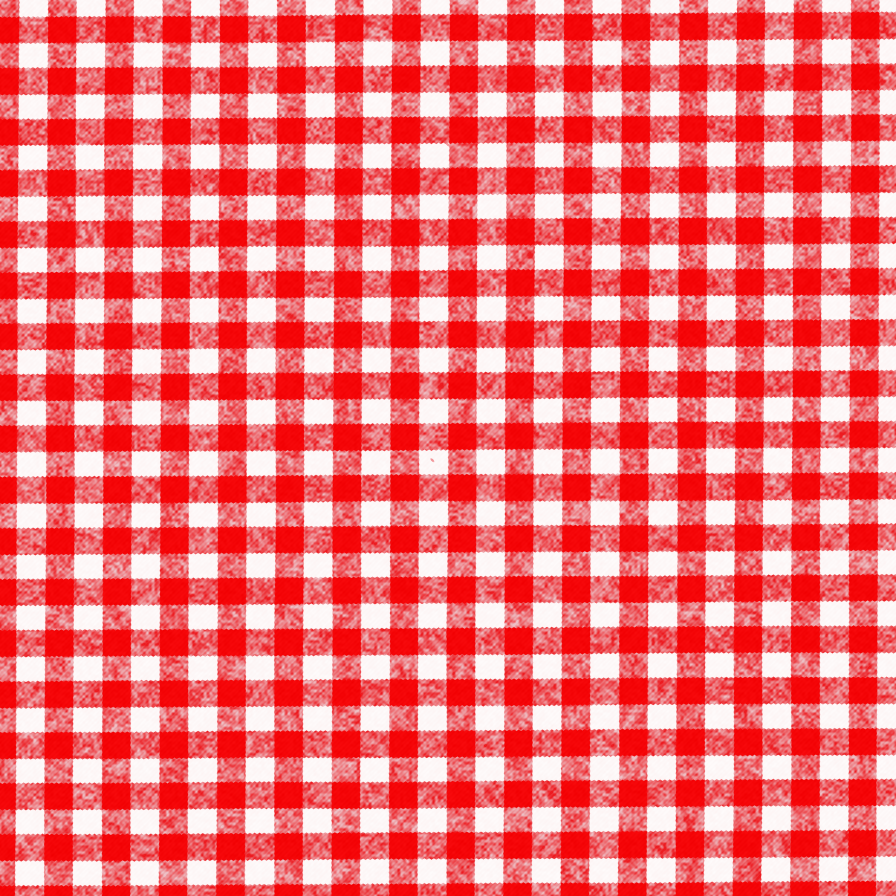
This texture is drawn by a WebGL 1 fragment shader. Its source:

```glsl
precision highp float;
// Red and white gingham cloth with grainy half-tone bands and fine twill threads.
uniform vec2 u_resolution;

const vec2 REPEATS = vec2(15.61, 17.53);     // checks across and down
const vec2 BAND_WIDTH = vec2(0.495, 0.52);   // dyed share of each repeat
const vec2 BAND_START = vec2(0.0534, 0.0189);
const vec2 SKEW = vec2(0.004, 0.005);        // slight lean of the cloth
const float THREADS = 190.0;

const vec3 WHITE = vec3(0.995, 0.98, 0.98);
const vec3 RED = vec3(0.96, 0.02, 0.03);
const vec3 PALE_PINK = vec3(0.93, 0.68, 0.70);
const vec3 DEEP_PINK = vec3(0.93, 0.20, 0.22);
const vec3 FLECK = vec3(0.94, 0.50, 0.52);

float hash(vec2 p) {
  return fract(sin(dot(p, vec2(12.9898, 78.233))) * 43758.5453);
}

float valueNoise(vec2 p) {
  vec2 i = floor(p);
  vec2 f = fract(p);
  f = f * f * (3.0 - 2.0 * f);
  float low = mix(hash(i), hash(i + vec2(1.0, 0.0)), f.x);
  float high = mix(hash(i + vec2(0.0, 1.0)), hash(i + vec2(1.0, 1.0)), f.x);
  return mix(low, high, f.y);
}

// Triangle wave from -1 to 1
float triangle(float t) {
  return 4.0 * abs(fract(t) - 0.5) - 1.0;
}

// Coverage of a repeating band that starts at every whole number
float band(float t, float width, float soft) {
  float fromCentre = abs(fract(t - 0.5 * width + 0.5) - 0.5);
  return 1.0 - smoothstep(-soft, soft, fromCentre - 0.5 * width);
}

// Sparse short slubs, at most one in each cell
float flecks(vec2 p, float cells, float soft) {
  vec2 cell = floor(p * cells);
  vec2 centre = (cell + 0.2 + 0.6 * vec2(hash(cell + 3.1), hash(cell + 7.7))) / cells;
  vec2 d = p - centre;
  float slub = length(vec2(d.x - d.y, 0.5 * (d.x + d.y)));
  float present = step(0.94, hash(cell + 19.3));
  return present * (1.0 - smoothstep(0.0018 - soft, 0.0018 + soft, slub));
}

void main() {
  vec2 p = gl_FragCoord.xy / u_resolution;
  p.y = 1.0 - p.y;
  float pixel = 1.0 / min(u_resolution.x, u_resolution.y);
  float soft = max(0.7 * pixel, 0.0009);

  // Band edges: skewed, gently wavering and stepped by the threads
  vec2 cloth = p + SKEW * p.yx - BAND_START;
  vec2 waver = vec2(valueNoise(p * vec2(16.0, 7.0)),
                    valueNoise(p * vec2(7.0, 18.0) + 40.0)) - 0.5;
  vec2 teeth = vec2(triangle(p.y * THREADS), triangle(p.x * THREADS));
  vec2 t = (cloth + 0.0012 * waver + vec2(0.0003, 0.0007) * teeth) * REPEATS;
  float warp = band(t.x, BAND_WIDTH.x, soft * REPEATS.x);
  float weft = band(t.y, BAND_WIDTH.y, soft * REPEATS.y);

  // Half-tone grain: fine and coarse mottling over a diagonal twill
  float fine = valueNoise(p * 310.0) - 0.5;
  float coarse = valueNoise(p * 130.0 + 17.0) - 0.5;
  float twill = triangle((p.x + p.y) * THREADS);
  float tone = hash(floor(t) + 5.0) - 0.5;
  float grain = 0.57 + 1.1 * fine + 0.5 * coarse + 0.12 * twill + 0.08 * tone;
  grain += 0.04 * (weft - warp);
  vec3 pink = mix(PALE_PINK, DEEP_PINK, clamp(grain, -0.15, 1.2));

  // Plain squares carry only a trace of the weave
  vec3 white = WHITE - vec3(0.004, 0.02, 0.02) * (0.5 + fine + 0.3 * twill);
  vec3 red = RED + vec3(0.02, 0.03, 0.03) * (fine + 0.25 * twill);

  vec3 color = mix(mix(white, pink, warp), mix(pink, red, warp), weft);
  color = mix(color, FLECK, 0.8 * flecks(p, 11.0, soft));
  gl_FragColor = vec4(clamp(color, 0.0, 1.0), 1.0);
}
```
